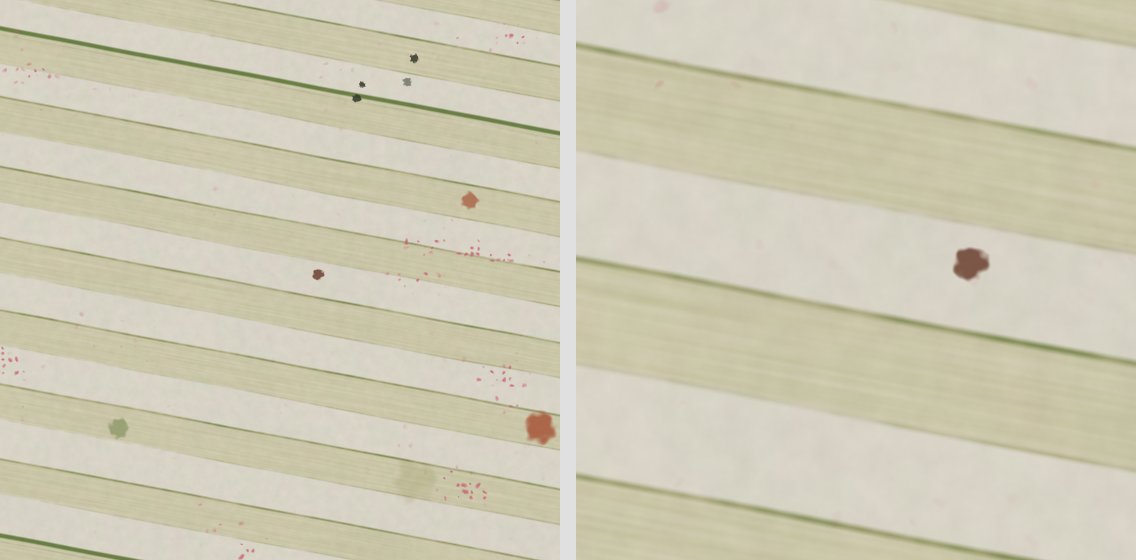
Left, the full canvas; right, a detail of the centre.
This texture is drawn by a WebGL 2 fragment shader. Its source:

```glsl
#version 300 es
precision highp float;
// Aged paper with sloping straw bands, each headed by a worn olive rule; every
// seventh rule is a heavy green one. Rows come from a loop over a sheared axis;
// gradient noise gives grain, streaks and wear, hashed cells give pink flecks.

uniform vec2 u_resolution;
out vec4 outColor;

const float SLOPE = 0.188;
const float BAND_WIDTH = 0.062;
const vec3 PAPER = vec3(0.845, 0.828, 0.775);
const vec3 STRAW = vec3(0.790, 0.772, 0.652);
const vec3 OLIVE = vec3(0.55, 0.53, 0.29);
const vec3 GREEN = vec3(0.37, 0.46, 0.22);
const vec3 PINK = vec3(0.78, 0.36, 0.44);
const vec3 RUST = vec3(0.66, 0.36, 0.25);
const vec3 INK = vec3(0.20, 0.22, 0.16);

vec2 hash2(vec2 p) {
  vec3 q = fract(vec3(p.xyx) * vec3(0.1031, 0.1030, 0.0973));
  q += dot(q, q.yzx + 33.33);
  return fract((q.xx + q.yz) * q.zy);
}

float cornerGradient(vec2 cell, vec2 offset, vec2 f) {
  float angle = 6.2832 * hash2(cell + offset + 64.0).x;
  return dot(vec2(cos(angle), sin(angle)), f - offset);
}

// Gradient noise, roughly -0.7 to 0.7
float noise(vec2 p) {
  vec2 i = floor(p), f = fract(p);
  vec2 w = f * f * f * (f * (f * 6.0 - 15.0) + 10.0);
  float low = mix(cornerGradient(i, vec2(0, 0), f), cornerGradient(i, vec2(1, 0), f), w.x);
  float high = mix(cornerGradient(i, vec2(0, 1), f), cornerGradient(i, vec2(1, 1), f), w.x);
  return mix(low, high, w.y);
}

float fbm(vec2 p) {
  float sum = 0.0, amp = 0.5;
  for (int i = 0; i < 4; i++) {
    sum += amp * noise(p);
    p = p * 2.03 + 17.1;
    amp *= 0.6;
  }
  return sum;
}

// Soft stroke of a given half width
float stroke(float d, float halfWidth, float soft) {
  return 1.0 - smoothstep(halfWidth - soft, halfWidth + soft, abs(d));
}

// Ragged round stain
float blot(vec2 p, vec2 center, float radius) {
  float d = length(p - center) / radius + 0.5 * noise(p * 1.6 / radius);
  return 1.0 - smoothstep(0.65, 1.15, d);
}

// Smooth oval weight for fleck density
float patchWeight(vec2 p, vec2 center, vec2 size) {
  vec2 d = (p - center) / size;
  return exp(-dot(d, d));
}

// Flecks in hashed cells, present where density beats the hash
float flecks(vec2 p, float cells, float density) {
  vec2 q = p * cells + 0.5 * vec2(noise(p * 70.0), noise(p * 70.0 + 31.0));
  vec2 id = floor(q), h = hash2(id + 40.0);
  float radius = mix(0.18, 0.45, hash2(id + 91.0).x);
  float d = length(fract(q) - mix(vec2(0.35), vec2(0.65), h));
  return (1.0 - smoothstep(radius * 0.3, radius * 1.2, d)) * smoothstep(0.0, 0.25, density - h.y);
}

// Start of a row along the sheared axis; spacing opens a little at both ends
float rowStart(float k) {
  return 0.1654 + 0.1294 * k + 0.00117 * (k - 2.5) * (k - 2.5);
}

vec3 drawRow(vec3 color, vec2 q, float k, float soft) {
  float t = q.y - rowStart(k) + 0.0015 * noise(vec2(q.x * 6.0, k * 5.3));
  float wear = 0.5 + 0.7 * noise(vec2(q.x * 9.0, k * 7.37)) + 0.35 * noise(vec2(q.x * 60.0, k * 3.7));
  float width = BAND_WIDTH + 0.004 * noise(vec2(q.x * 2.0, k * 3.1 + 8.0));
  float heavy = 1.0 - step(0.5, mod(k + 1.0, 7.0));

  // Straw band with fine streaks along it
  float band = smoothstep(-soft, soft, t) * (1.0 - smoothstep(width - 2.0 * soft, width + soft, t));
  float streak = noise(vec2(q.x * 4.0, q.y * 190.0)) + 0.6 * noise(vec2(q.x * 9.0, q.y * 330.0));
  color = mix(color, STRAW + vec3(0.030, 0.027, 0.045) * streak, band * 0.95);

  // Faint lower edge, then the rule at the head of the band
  float edge = stroke(t - width, 0.0012, soft) * clamp(wear * 0.5 + 0.3 * q.x - 0.12, 0.0, 0.6);
  color = mix(color, OLIVE, edge);
  vec3 tint = mix(OLIVE, GREEN, max(heavy, clamp(wear * 0.8, 0.0, 0.7)));
  float rule = stroke(t, mix(0.0016, 0.0038, heavy), soft);
  color = mix(color, tint, rule * mix(clamp(0.35 + 0.6 * wear, 0.25, 0.85), 0.9, heavy));
  return mix(color, GREEN, heavy * stroke(t - 0.011, 0.001, soft) * 0.3 * wear);
}

void main() {
  vec2 uv = gl_FragCoord.xy / u_resolution;
  float soft = max(0.0022, 0.8 / u_resolution.y);
  vec2 q = vec2(uv.x, 1.0 - uv.y - SLOPE * uv.x);

  vec3 color = PAPER;
  for (int k = -3; k <= 7; k++) color = drawRow(color, q, float(k), soft);

  // Paper mottling and grain
  color += vec3(0.020, 0.014, 0.012) * fbm(uv * 5.0) + 0.035 * fbm(uv * 55.0);
  color += vec3(0.012, -0.004, 0.006) * noise(uv * 24.0 + 9.0);

  // Pink flecks: sparse everywhere, gathered in trails and clusters
  float density = 0.05 + 0.10 * smoothstep(0.1, 0.5, noise(uv * 6.0 + 3.0));
  density += 0.85 * patchWeight(q, vec2(0.86, 0.294), vec2(0.11, 0.012));
  density += 0.60 * patchWeight(q, vec2(0.73, 0.358), vec2(0.06, 0.012));
  density += 0.55 * patchWeight(q, vec2(0.90, 0.510), vec2(0.05, 0.040));
  density += 0.60 * patchWeight(q, vec2(0.82, 0.712), vec2(0.05, 0.025));
  density += 0.65 * patchWeight(q, vec2(0.02, 0.640), vec2(0.03, 0.025));
  density += 0.65 * patchWeight(q, vec2(0.92, -0.108), vec2(0.03, 0.015));
  density += 0.50 * patchWeight(q, vec2(0.08, 0.117), vec2(0.06, 0.020));
  density += 0.60 * patchWeight(q, vec2(0.45, 0.902), vec2(0.03, 0.020));
  color = mix(color, PINK, 0.75 * flecks(uv, 85.0, density));

  // Rust, moss and ink stains
  color = mix(color, RUST, 0.9 * blot(uv, vec2(0.964, 0.236), 0.028));
  color = mix(color, RUST, 0.75 * blot(uv, vec2(0.838, 0.642), 0.015));
  color = mix(color, RUST * 0.6, 0.8 * blot(uv, vec2(0.568, 0.510), 0.010));
  color = mix(color, GREEN, 0.45 * blot(uv, vec2(0.212, 0.236), 0.018));
  color = mix(color, OLIVE, 0.18 * blot(uv, vec2(0.740, 0.142), 0.038));
  float ink = max(blot(uv, vec2(0.637, 0.824), 0.008), blot(uv, vec2(0.740, 0.896), 0.008));
  ink = max(ink, max(blot(uv, vec2(0.647, 0.849), 0.006), 0.6 * blot(uv, vec2(0.727, 0.854), 0.008)));
  outColor = vec4(mix(color, INK, 0.85 * ink), 1.0);
}
```
